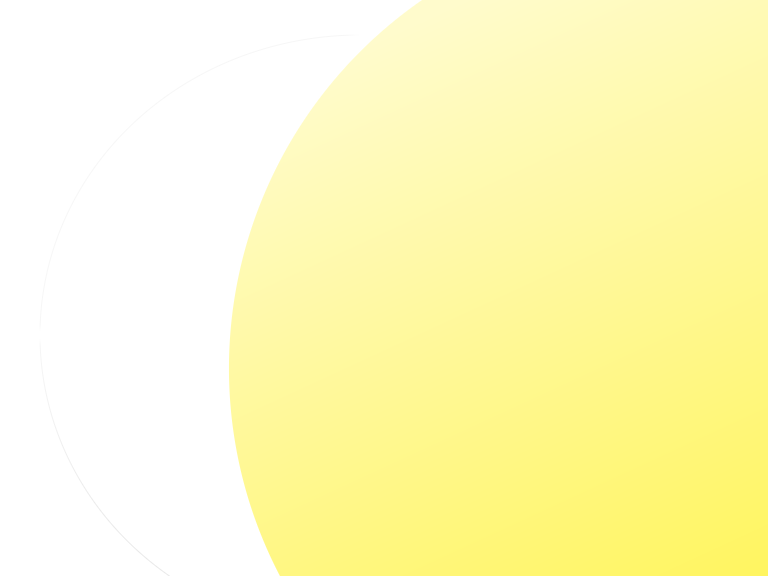
A WebGL 1 fragment shader for this background:

```glsl
precision highp float;

uniform vec2 u_resolution;

#define DISC_CENTER vec2(1.1753, 0.3604)
#define DISC_RADIUS 0.7778
#define RING_CENTER vec2(0.625, 0.4184)
#define RING_RADII vec2(0.5556, 0.5208)
#define RING_WIDTH 0.0017
#define RING_INK vec2(0.09, 0.035)
#define PALE_YELLOW vec3(1.0, 0.985, 0.80)
#define DEEP_YELLOW vec3(1.0, 0.961, 0.375)
#define GRADIENT_DIR vec2(0.42, -0.91)
#define GRADIENT_SPAN vec2(-0.5715, 0.5605)

// Approximate signed distance to an axis-aligned ellipse
float ellipseDistance(vec2 p, vec2 radii) {
    float k = length(p / radii);
    float slope = length(p / (radii * radii));
    return k * (k - 1.0) / max(slope, 0.0001);
}

// Antialiased coverage of the region where distance is negative
float coverage(float distance, float pixel) {
    return clamp(0.5 - distance / pixel, 0.0, 1.0);
}

// Hairline opacity: stronger below, open at its left and top extremes
float ringOpacity(vec2 p, float pixel) {
    float d = abs(ellipseDistance(p, RING_RADII));
    float width = max(RING_WIDTH, pixel);
    float line = clamp((0.5 * (width + pixel) - d) / pixel, 0.0, 1.0);
    line *= RING_WIDTH / width;
    float ink = mix(RING_INK.x, RING_INK.y, smoothstep(-0.42, 0.05, p.y));
    float sideGap = smoothstep(0.004, 0.02, abs(p.y));
    float leftHalf = 1.0 - smoothstep(-0.03, 0.005, p.x);
    return line * ink * sideGap * leftHalf;
}

void main() {
    float pixel = 1.0 / u_resolution.y;
    vec2 p = gl_FragCoord.xy * pixel;

    // White ground with a faint ring
    vec3 color = vec3(1.0 - ringOpacity(p - RING_CENTER, pixel));

    // Large disc with a diagonal gradient
    float t = (dot(p, GRADIENT_DIR) - GRADIENT_SPAN.x) / (GRADIENT_SPAN.y - GRADIENT_SPAN.x);
    vec3 yellow = mix(PALE_YELLOW, DEEP_YELLOW, clamp(t, 0.0, 1.0));
    float disc = coverage(length(p - DISC_CENTER) - DISC_RADIUS, pixel);
    color = mix(color, yellow, disc);

    gl_FragColor = vec4(color, 1.0);
}
```
